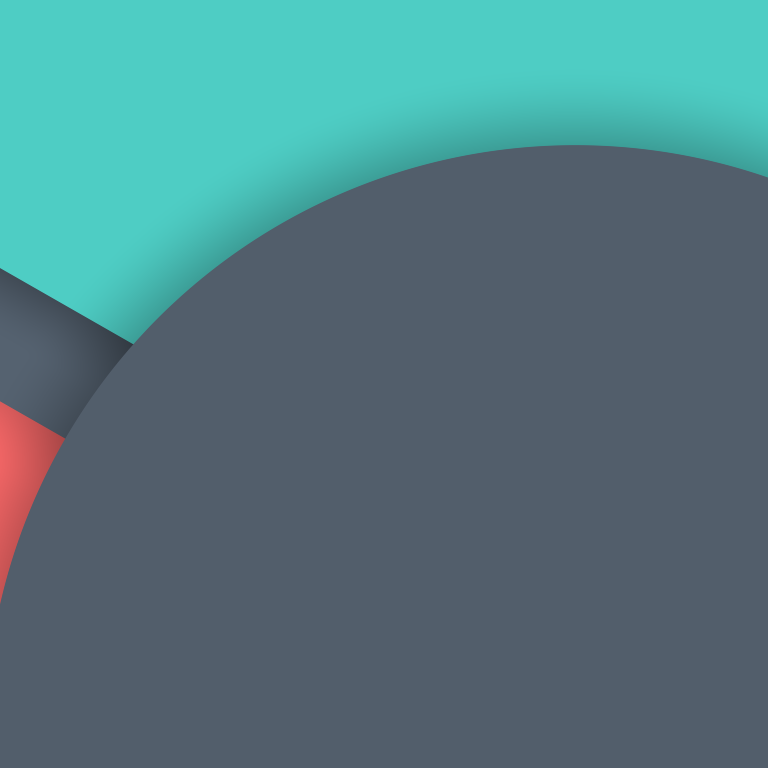
A Shadertoy shader for this background:

```glsl
// Layered paper: a large slate disc over diagonal teal, slate and coral sheets, with soft shadows.

// Brightness left under a blurred shadow at signed distance d outside the casting edge
float shadow(float d, float blur, float strength) {
    return 1.0 - strength * (1.0 - smoothstep(-blur, blur, d));
}

// Antialiased coverage of the region where d is negative
float cover(float d, float pixel) {
    return 1.0 - smoothstep(-0.6 * pixel, 0.6 * pixel, d);
}

void mainImage(out vec4 fragColor, in vec2 fragCoord) {
    vec2 uv = fragCoord / iResolution.xy;
    float pixel = 1.0 / min(iResolution.x, iResolution.y);

    vec3 teal = vec3(0.306, 0.804, 0.769);
    vec3 slate = vec3(0.333, 0.384, 0.439);
    vec3 coral = vec3(1.0, 0.42, 0.42);

    // Signed distances: the two sheet edges slope down to the right
    vec2 normal = normalize(vec2(0.572, 1.0));
    float tealEdge = dot(vec2(0.0, 0.651) - uv, normal);
    float slateEdge = dot(vec2(0.0, 0.4775) - uv, normal);
    float disc = length(uv - vec2(0.749, 0.043)) - 0.768;

    // Sheets from bottom to top, each shading the one below
    vec3 color = coral * shadow(slateEdge, 0.085, 0.3);
    color = mix(color, slate * shadow(tealEdge, 0.085, 0.48), cover(slateEdge, pixel));
    color = mix(color, teal, cover(tealEdge, pixel));

    // Disc with its wide shadow
    color *= shadow(disc, 0.108, 0.46);
    color = mix(color, vec3(0.322, 0.367, 0.42), cover(disc, pixel));

    fragColor = vec4(color, 1.0);
}
```
